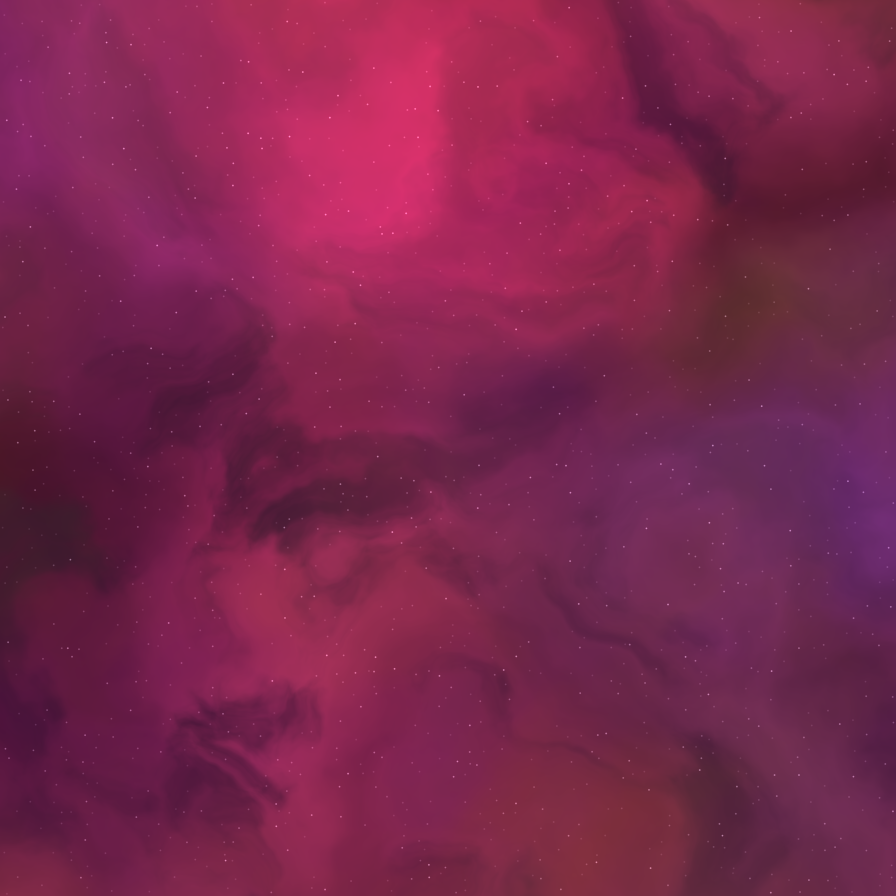
This texture is drawn by a Shadertoy shader. Its source:

```glsl
// Crimson and violet nebula with soft glowing gas, dark dust billows and faint stars.

#define GAS_SCALE   2.6    // frequency of the broad gas folds
#define DUST_SCALE  5.5    // frequency of the dark billows
#define WARP        0.17   // how far the folds bend the colour pools
#define CURL        1.3    // how strongly the billows curl
#define GAIN        0.46   // fall-off of the finer octaves
#define GLOW        0.30   // light variation within the gas
#define DUST        0.80   // opacity of the dust
#define STAR_GRID   70.0   // star cells across the canvas
#define STAR_SHARE  0.30   // share of cells that hold a star
#define STAR_RADIUS 0.0017

vec2 hash22(vec2 p) {
    vec3 a = fract(p.xyx * vec3(0.1031, 0.1030, 0.0973));
    a += dot(a, a.yzx + 33.33);
    return fract((a.xx + a.yz) * a.zy);
}

vec2 gradientAt(vec2 cell) {
    float angle = 6.2832 * hash22(cell + 71.0).x;
    return vec2(cos(angle), sin(angle));
}

float gradientNoise(vec2 p) {
    vec2 i = floor(p), f = p - i;
    vec2 u = f * f * f * (f * (f * 6.0 - 15.0) + 10.0);
    vec2 e = vec2(1.0, 0.0);
    float low  = mix(dot(gradientAt(i), f), dot(gradientAt(i + e), f - e), u.x);
    float high = mix(dot(gradientAt(i + e.yx), f - e.yx),
                     dot(gradientAt(i + 1.0), f - 1.0), u.x);
    return mix(low, high, u.y);
}

float fbm(vec2 p) {
    float sum = 0.0, amp = 1.0;
    for (int k = 0; k < 6; k++) {
        sum += amp * gradientNoise(p);
        p = mat2(1.6, 1.2, -1.2, 1.6) * p + 17.3;
        amp *= GAIN;
    }
    return sum;
}

// Soft elliptical falloff around a centre
float pool(vec2 p, vec2 centre, vec2 size) {
    vec2 d = (p - centre) / size;
    return exp(-dot(d, d));
}

// Broad colour regions of the gas
vec3 gasColour(vec2 p) {
    vec3 c = vec3(0.50, 0.16, 0.29);
    c = mix(c, vec3(0.56, 0.16, 0.42), pool(p, vec2(0.10, 0.85), vec2(0.36, 0.26)));
    c = mix(c, vec3(0.77, 0.17, 0.37), pool(p, vec2(0.53, 0.86), vec2(0.25, 0.26)));
    c = mix(c, vec3(0.38, 0.11, 0.20), pool(p, vec2(0.95, 0.80), vec2(0.27, 0.19)));
    c = mix(c, vec3(0.39, 0.16, 0.40), pool(p, vec2(0.98, 0.46), vec2(0.36, 0.19)));
    c = mix(c, vec3(0.44, 0.21, 0.25), pool(p, vec2(0.82, 0.65), vec2(0.17, 0.07)));
    c = mix(c, vec3(0.42, 0.18, 0.29), pool(p, vec2(0.88, 0.12), vec2(0.30, 0.22)));
    c = mix(c, vec3(0.28, 0.07, 0.19), pool(p, vec2(0.06, 0.35), vec2(0.24, 0.30)));
    c = mix(c, vec3(0.62, 0.15, 0.36), pool(p, vec2(0.36, 0.42), vec2(0.14, 0.15)));
    c = mix(c, vec3(0.66, 0.20, 0.32), pool(p, vec2(0.42, 0.16), vec2(0.16, 0.17)));
    c = mix(c, vec3(0.35, 0.11, 0.27), pool(p, vec2(0.56, 0.55), vec2(0.11, 0.12)));
    return c;
}

// Tiny jittered points of light
float stars(vec2 p) {
    vec2 g = p * STAR_GRID;
    vec2 cell = floor(g);
    vec2 place = 0.15 + 0.7 * hash22(cell + 5.0);
    vec2 dice = hash22(cell + 141.0);
    float d = length(g - cell - place) / STAR_GRID;
    float shine = 0.10 + 0.38 * dice.y * dice.y * dice.y;
    return step(dice.x, STAR_SHARE) * shine * smoothstep(STAR_RADIUS, 0.0, d);
}

void mainImage(out vec4 fragColor, in vec2 fragCoord) {
    vec2 p = fragCoord / iResolution.xy;

    // Bent gas with gentle light and hue drift
    vec2 fold = vec2(fbm(p * GAS_SCALE + 3.7), fbm(p * GAS_SCALE + vec2(41.2, 19.5)));
    vec3 colour = gasColour(p + WARP * fold);
    float light = fbm(p * 3.4 + 0.7 * fold + 63.0);
    float drift = fbm(p * 2.2 + 0.4 * fold.yx + 97.0);
    colour *= 1.0 + GLOW * light;
    colour += drift * vec3(0.03, 0.035, -0.07);

    // Dust gathers at the lower left, the upper right and along the bottom
    float dusty = 0.18 + 0.85 * pool(p, vec2(0.22, 0.42), vec2(0.30, 0.24))
                + 0.55 * pool(p, vec2(0.84, 0.84), vec2(0.28, 0.20))
                + 0.70 * pool(p, vec2(0.50, 0.14), vec2(0.38, 0.18));
    float billow = fbm(p * DUST_SCALE * vec2(0.9, 1.1) + CURL * fold + 23.0);
    float cover = smoothstep(-0.10, 0.55, billow + 0.25 * light) * min(dusty, 1.0);
    vec3 dustColour = mix(vec3(0.17, 0.06, 0.17), vec3(0.23, 0.14, 0.17),
                          smoothstep(-0.3, 0.4, drift));
    colour = mix(colour, dustColour, DUST * cover);

    colour += stars(p) * vec3(0.85, 0.80, 0.90);
    fragColor = vec4(clamp(colour, 0.0, 1.0), 1.0);
}
```
